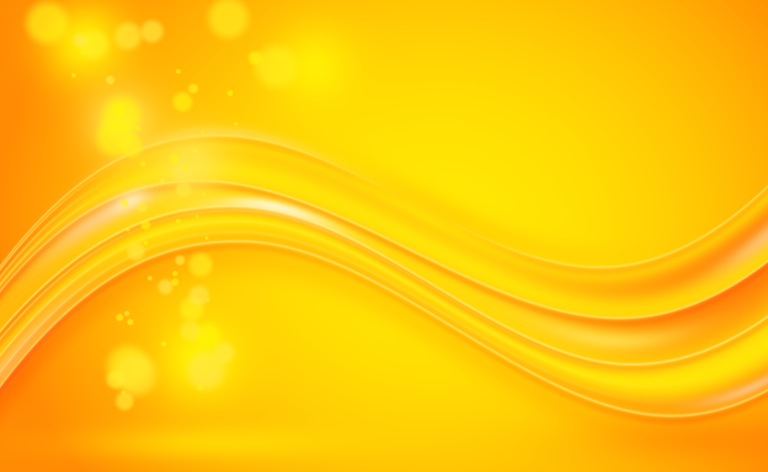
Write a WebGL 1 fragment shader that draws this background.

```glsl
precision highp float;
// Golden background with flowing glossy ribbons and a column of soft light spots.
uniform vec2 u_resolution;

float hash(float n) { return fract(sin(n * 12.9898) * 43758.5453); }

float bump(float x, float center, float width) {
  float t = (x - center) / width;
  return exp(-t * t);
}

// Height of a curve rising from the left to a crest, then dipping to a trough.
float wave(float x, vec2 crest, vec2 trough, float leftY, float rightY) {
  float rise = pow(max(1.0 - x / crest.x, 0.0), 2.2);
  float climb = max((x - trough.x) / (1.0 - trough.x), 0.0);
  float y = mix(crest.y, trough.y, smoothstep(crest.x, trough.x, x));
  return y + (leftY - crest.y) * rise + (rightY - trough.y) * climb * climb;
}

// Fine bright crease with a soft amber shadow below it.
vec3 crease(vec3 color, float offset, float strength) {
  color.g -= 0.13 * strength * bump(offset, -0.010, 0.009);
  return mix(color, vec3(1.0, 0.95, 0.55), 0.65 * strength * bump(offset, 0.0, 0.0032));
}

vec3 glow(vec3 color, vec2 offset, float radius, vec3 tint, float strength) {
  return mix(color, tint, strength * exp(-dot(offset, offset) / (radius * radius)));
}

vec3 background(vec2 p) {
  vec2 q = (p - vec2(0.57, 0.5)) * vec2(1.0, 0.7);
  vec3 color = vec3(1.0, max(0.91 - 1.1 * dot(q, q), 0.54), 0.01);
  color.g += 0.13 * bump(p.x, 0.24, 0.16) * bump(p.y, 0.06, 0.035);
  color.g -= 0.10 * bump(p.x, 0.90, 0.16) * bump(p.y, 0.07, 0.05);
  return color;
}

vec3 ribbons(vec3 color, vec2 p) {
  float x = p.x, y = p.y;
  float a = wave(x, vec2(0.286, 0.713), vec2(0.781, 0.434), 0.436, 0.606);
  float b = wave(x, vec2(0.260, 0.617), vec2(0.807, 0.326), 0.383, 0.447);
  float c = wave(x, vec2(0.306, 0.564), vec2(0.823, 0.228), 0.298, 0.330);
  float d = wave(x, vec2(0.312, 0.489), vec2(0.875, 0.119), 0.181, 0.174);
  float right = smoothstep(0.6, 1.0, x);
  float left = 1.0 - smoothstep(0.0, 0.22, x);
  float crest = bump(x, 0.29, 0.13);

  // Shadows around the outer edges
  color.g -= 0.08 * bump(y, d - 0.03, 0.04) * (1.0 - right);
  color.g -= 0.07 * bump(y, a + 0.02, 0.03) * bump(x, 0.62, 0.16);
  color = mix(color, vec3(1.0, 0.88, 0.45), 0.5 * crest * bump(y, a + 0.006, 0.014));

  // Shading across the three sheets
  float v = (a - y) / (a - b);
  float upper = 0.79 + 0.10 * bump(v, 0.75, 0.3) + 0.06 * bump(v, 0.15, 0.15);
  upper -= 0.30 * right * bump(v, 0.5, 0.28);
  v = (b - y) / (b - c);
  float middle = 0.85 - 0.07 * bump(v, 0.15, 0.2) - 0.30 * right * bump(v, 0.35, 0.6);
  v = (c - y) / (c - d);
  float lower = 0.79 + 0.11 * bump(v, 0.4, 0.3) - 0.20 * right * bump(v, 0.85, 0.25);
  float shade = mix(middle, upper, smoothstep(-0.004, 0.004, y - b));
  shade = mix(lower, shade, smoothstep(-0.004, 0.004, y - c)) - 0.13 * left;
  float soft = 0.004 + 0.045 * bump(x, 0.56, 0.09);
  float inside = smoothstep(-soft, soft, a - y) * smoothstep(-0.004, 0.004, y - d);
  color = mix(color, vec3(1.0, shade, 0.03), inside);

  // Creases on the sheet edges and in the folds between them
  color = crease(color, y - a, 0.7 * (1.0 - bump(x, 0.55, 0.12)));
  color = crease(color, y - b, 0.8);
  color = crease(color, y - c, 0.9);
  color = crease(color, y - d, 0.8);
  for (int i = 0; i < 3; i++) {
    float f = 0.14 + 0.3 * float(i);
    float fold = 0.25 + 0.45 * left;
    color = crease(color, y - mix(a, b, f), fold * left);
    color = crease(color, y - mix(c, d, f), fold * (1.0 - right));
  }

  // Pale glossy reflections
  vec3 white = vec3(1.0, 0.97, 0.85), pink = vec3(1.0, 0.80, 0.58);
  color = mix(color, white, 0.9 * bump(x, 0.36, 0.08) * bump(y, c + 0.008, 0.013));
  color = mix(color, pink, 0.8 * bump(x, 0.13, 0.07) * bump(y, mix(b, c, 0.35), 0.025));
  color = mix(color, white, 0.7 * bump(x, 0.17, 0.025) * bump(y, mix(b, c, 0.25), 0.02));
  color = mix(color, vec3(1.0, 0.9, 0.35), 0.75 * bump(x, 0.79, 0.1) * bump(y, mix(b, c, 0.5), 0.02));
  color = mix(color, pink, 0.7 * bump(x, 1.0, 0.06) * bump(y, mix(a, b, 0.65), 0.025));
  color = mix(color, pink, 0.75 * bump(x, 0.98, 0.07) * bump(y, d + 0.022, 0.013));
  return mix(color, pink, 0.5 * left * left * bump(y, mix(c, d, 0.75), 0.03));
}

vec3 lights(vec3 color, vec2 p, float aspect) {
  vec2 scale = vec2(aspect, 1.0);
  vec3 yellow = vec3(1.0, 0.96, 0.02), cream = vec3(1.0, 0.90, 0.32);
  // Wide glows
  color = glow(color, (p - vec2(0.11, 0.91)) * scale, 0.09, yellow, 0.9);
  color = glow(color, (p - vec2(0.41, 0.86)) * scale, 0.08, yellow, 0.8);
  color = glow(color, (p - vec2(0.158, 0.74)) * scale, 0.075, cream, 0.9);
  color = glow(color, (p - vec2(0.25, 0.65)) * scale, 0.075, cream, 0.85);
  color = glow(color, (p - vec2(0.26, 0.24)) * scale, 0.09, yellow, 0.9);
  // Scattered spots, spread widest near the top
  for (int i = 0; i < 64; i++) {
    float n = float(i) + 1.0;
    float y = 0.14 + 0.83 * fract(n * 0.618);
    float spread = 0.075 + 0.09 * smoothstep(0.68, 0.9, y);
    vec2 center = vec2(0.225 + spread * (2.0 * hash(n) - 1.0), y);
    float size = 0.004 + 0.042 * pow(hash(n + 91.0), 3.0);
    float reach = length((p - center) * scale);
    float disc = 1.0 - smoothstep(size * 0.6, size * 1.3, reach);
    color = mix(color, mix(yellow, cream, hash(n + 47.0)), 0.65 * disc);
  }
  return color;
}

void main() {
  vec2 p = gl_FragCoord.xy / u_resolution;
  vec3 color = ribbons(background(p), p);
  color = lights(color, p, u_resolution.x / u_resolution.y);
  gl_FragColor = vec4(clamp(color, 0.0, 1.0), 1.0);
}
```
